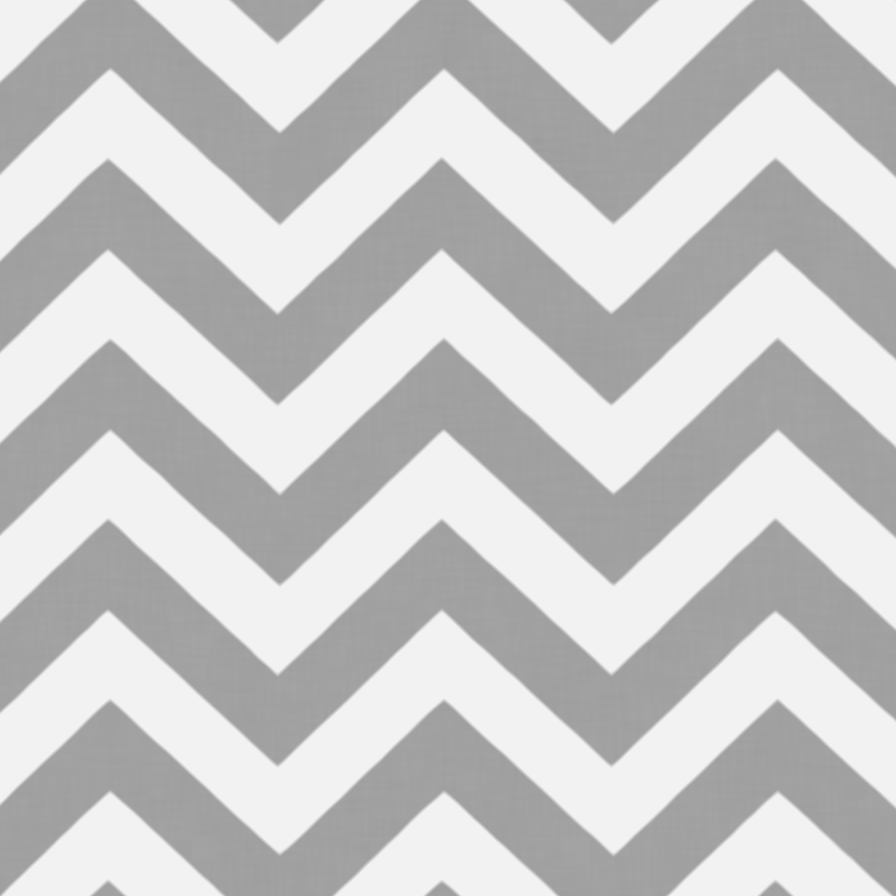
Reproduce this pattern procedurally as a three.js fragment shader.

```glsl
// Grey and off-white chevron cloth: a zigzag profile is subtracted from the height,
// then the result is repeated into evenly spaced bands.
// Alternate bands lean slightly sideways; edges wobble and the grey has a faint weave.

varying vec2 vUv;

const float PI = 3.14159265;

float hash(vec2 p) {
  p = fract(p * vec2(0.1031, 0.1137));
  p += dot(p, p.yx + 33.33);
  return fract((p.x + p.y) * p.x * 17.0);
}

float noise(vec2 p) {
  vec2 cell = floor(p);
  vec2 f = fract(p);
  f *= f * (3.0 - 2.0 * f);
  return mix(mix(hash(cell), hash(cell + vec2(1, 0)), f.x),
             mix(hash(cell + vec2(0, 1)), hash(cell + vec2(1, 1)), f.x), f.y);
}

// Drop of the zigzag below its peak, with barely rounded corners
float zigzag(float x) {
  float u = (x - 0.1233) / 0.3725;
  u += 0.004 * cos(2.0 * PI * u);
  return 0.175 * acos(0.9996 * cos(2.0 * PI * u)) / PI;
}

void main() {
  float pitch = 0.2015;
  float depth = 1.0 - vUv.y - 0.2267;

  // Band index, splitting the plane along the middle of each white gap
  float row = floor((depth - zigzag(vUv.x)) / pitch + 0.5);
  float lean = mix(-0.0012, 0.0012, mod(row, 2.0));

  // Distance from the band centre line, measured across the slope
  float wobble = 0.0016 * (noise(vUv * 45.0) - 0.5);
  float offset = depth - zigzag(vUv.x - lean) - row * pitch + wobble;
  float edge = (abs(offset) - 0.0509) * 0.74;
  float band = 1.0 - smoothstep(-0.0028, 0.0028, edge);

  // Faint crossed threads and blotches in the dyed areas
  float weave = noise(vUv * vec2(250.0, 40.0)) + noise(vUv * vec2(40.0, 250.0))
              + noise(vUv * 18.0) - 1.5;
  vec3 grey = vec3(0.63 + 0.010 * weave);
  vec3 white = vec3(0.95);

  gl_FragColor = vec4(mix(white, grey, band), 1.0);
}
```
